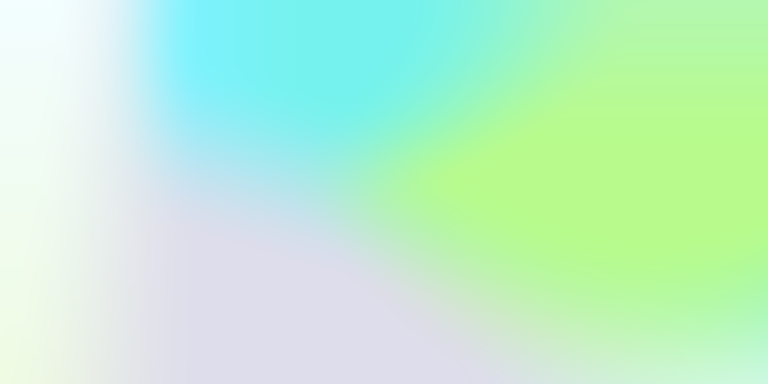
Write a Shadertoy shader that draws this background.

```glsl
const vec3 LAVENDER   = vec3(0.87, 0.865, 0.92);
const vec3 MINT       = vec3(0.82, 0.97, 0.91);
const vec3 SKY        = vec3(0.49, 0.95, 1.00);
const vec3 AQUA       = vec3(0.46, 0.95, 0.93);
const vec3 LIME       = vec3(0.72, 0.985, 0.55);
const vec3 SOFT_GREEN = vec3(0.70, 0.97, 0.69);
const vec3 ICE        = vec3(0.95, 0.995, 1.00);
const vec3 CREAM      = vec3(0.94, 0.985, 0.89);

// Coverage of a blurred boundary, from its signed distance
float softEdge(float signedDistance, float halfWidth) {
    return smoothstep(-halfWidth, halfWidth, signedDistance);
}

// Height of an upward parabola at x
float parabola(float x, float vertexX, float vertexY, float curvature) {
    float offset = x - vertexX;
    return vertexY + curvature * offset * offset;
}

vec3 baseColor(vec2 p) {
    return mix(LAVENDER, MINT, smoothstep(1.15, 1.9, p.x));
}

vec3 addCyan(vec3 color, vec2 p) {
    float lowerEdge = 0.61 - 0.28 * (p.x - 0.52);
    float coverage = softEdge(p.y - lowerEdge, 0.25) * softEdge(p.x - 0.34, 0.16);
    vec3 cyan = mix(SKY, AQUA, smoothstep(0.4, 0.85, p.x));
    return mix(color, cyan, coverage);
}

vec3 addGreen(vec3 color, vec2 p) {
    float leftEdge = parabola(p.y, 1.0, 1.36, -2.16);
    float lowerEdge = parabola(p.x, 1.7, 0.12, 0.66);
    float coverage = softEdge(p.x - leftEdge, 0.33) * softEdge(p.y - lowerEdge, 0.27);
    vec3 green = mix(LIME, SOFT_GREEN, smoothstep(0.6, 1.05, p.y));
    return mix(color, green, coverage);
}

vec3 addPaleSide(vec3 color, vec2 p) {
    float rightEdge = mix(0.265, 0.335, p.y);
    float halfWidth = mix(0.285, 0.215, p.y);
    vec3 pale = mix(CREAM, ICE, p.y);
    return mix(color, pale, softEdge(rightEdge - p.x, halfWidth));
}

void mainImage(out vec4 fragColor, in vec2 fragCoord) {
    // Canvas units: x spans 0 to 2, y spans 0 to 1
    vec2 p = fragCoord / iResolution.xy * vec2(2.0, 1.0);

    // Layers from back to front
    vec3 color = baseColor(p);
    color = addCyan(color, p);
    color = addGreen(color, p);
    color = addPaleSide(color, p);
    fragColor = vec4(color, 1.0);
}
```
